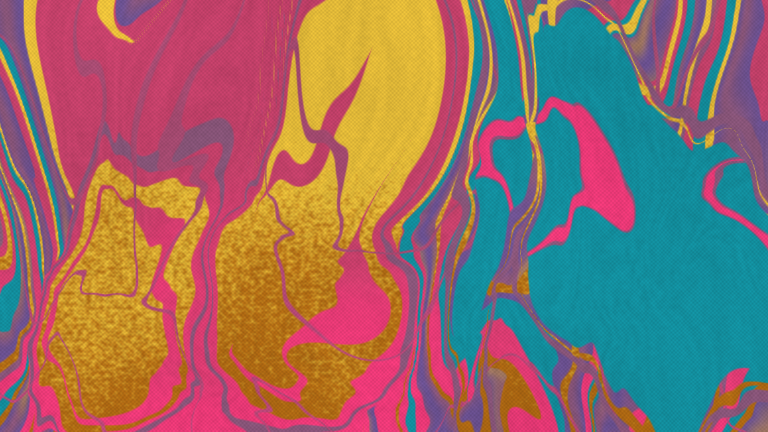
Reproduce this texture procedurally as a Shadertoy shader.

```glsl
// Poured acrylic paint on canvas: gold and teal pools in pink, with marbled mauve drips.
// Gradient noise shears the plane into downward flows; pools, rims and ribbons are
// distance bands in that sheared plane, finished with metallic grain and a canvas weave.

const vec3 DULL_PINK   = vec3(0.76, 0.25, 0.41);
const vec3 HOT_PINK    = vec3(0.91, 0.22, 0.46);
const vec3 TEAL        = vec3(0.07, 0.55, 0.61);
const vec3 MAUVE       = vec3(0.53, 0.33, 0.47);
const vec3 TAN         = vec3(0.62, 0.46, 0.37);
const vec3 DARK_GOLD   = vec3(0.67, 0.40, 0.07);
const vec3 BRIGHT_GOLD = vec3(0.89, 0.73, 0.22);

vec2 gradientAt(vec2 cell) {
    float h = fract(sin(dot(cell, vec2(127.1, 311.7))) * 43758.5);
    return vec2(cos(6.2832 * h), sin(6.2832 * h));
}

float gradientNoise(vec2 p) {
    vec2 i = floor(p), f = fract(p);
    vec2 u = f * f * f * (f * (f * 6.0 - 15.0) + 10.0);
    vec2 e = vec2(1.0, 0.0);
    float low  = mix(dot(gradientAt(i), f), dot(gradientAt(i + e), f - e), u.x);
    float high = mix(dot(gradientAt(i + e.yx), f - e.yx), dot(gradientAt(i + 1.0), f - 1.0), u.x);
    return mix(low, high, u.y);
}

// Repeated shear, stronger vertically so that the paint runs downward.
vec2 pour(vec2 p, float strength) {
    vec2 frequency = vec2(2.4, 1.3);
    for (int i = 0; i < 4; i++) {
        vec2 s = p * frequency + float(i) * 7.3;
        p += strength * vec2(0.6, 1.4) * vec2(gradientNoise(s), gradientNoise(s + 31.7));
        frequency *= 1.9;
        strength *= 0.5;
    }
    return p;
}

// Approximate signed distance to a leaning ellipse, positive inside.
float pool(vec2 p, vec2 centre, vec2 radius, float lean) {
    vec2 d = p - centre;
    d.x -= lean * d.y;
    return (1.0 - length(d / radius)) * radius.x;
}

float ink(float d) {
    float w = fwidth(d) + 0.0001;
    return smoothstep(-w, w, d);
}

float ribbon(float d, float halfWidth) {
    return ink(halfWidth - abs(d));
}

vec3 goldPaint(vec2 p) {
    float sheen = p.y + 0.45 * gradientNoise(p * vec2(3.0, 2.0) + 4.0);
    float grain = gradientNoise(p * vec2(95.0, 120.0)) + 0.6 * gradientNoise(p * 47.0);
    return mix(DARK_GOLD, BRIGHT_GOLD, smoothstep(0.1, 0.75, sheen + 0.3 * grain));
}

// Pink ground with striped drips; busy sets how much of it is marbled.
vec3 marbledGround(vec2 q, vec3 pink, vec3 gold, float busy) {
    float swirl = q.x + 0.35 * gradientNoise(q * vec2(2.6, 1.2) + 11.0);
    float phase = swirl * 36.0 + 2.5 * gradientNoise(q * vec2(5.0, 2.0) + 19.0);
    float smear = smoothstep(-0.05, 0.35, gradientNoise(q * vec2(9.0, 3.0) + 3.0));
    vec3 drip = mix(MAUVE, TAN, smear);
    drip = mix(drip, MAUVE * vec3(0.78, 0.95, 1.2), 0.5 + 0.5 * sin(phase * 2.3));
    vec3 c = mix(pink, drip, ink(sin(phase) - mix(1.1, -0.15, busy)));
    c = mix(c, TEAL, ink(sin(phase + 2.1) - mix(1.1, 0.8, busy)));
    return mix(c, gold, ink(sin(phase * 1.4 + 1.0) - mix(1.05, 0.88, busy)));
}

// Fine woven threads, slightly uneven.
float weave(vec2 p) {
    vec2 t = 690.0 * p + 2.0 * vec2(gradientNoise(p * 25.0), gradientNoise(p * 25.0 + 9.0));
    return sin(t.x) * sin(t.y) + 0.8 * gradientNoise(p * 85.0);
}

void mainImage(out vec4 fragColor, in vec2 fragCoord) {
    vec2 p = fragCoord / iResolution.y;
    vec2 q = pour(p, 0.3);
    vec3 gold = goldPaint(p);
    vec3 pink = mix(HOT_PINK, DULL_PINK, smoothstep(0.05, 0.65, p.y + 0.3 * gradientNoise(q * 3.0)));

    // Ground, calm between the gold pools and busy towards the sides
    float busy = smoothstep(0.15, 0.48, abs(q.x - 0.6));
    vec3 c = marbledGround(q, pink, gold, busy);

    // Gold pools with an inner pink arch and thin rims
    float goldEdge = max(pool(q, vec2(0.30, 0.36), vec2(0.21, 0.46), 0.12),
                         pool(q, vec2(0.76, 0.53), vec2(0.15, 0.64), 0.16));
    float wander = gradientNoise(q * vec2(4.0, 2.0) + 23.0);
    c = mix(c, pink, ink(goldEdge + 0.04));
    c = mix(c, MAUVE, ribbon(goldEdge + 0.028, 0.006 + 0.012 * wander));
    c = mix(c, gold, ink(goldEdge));
    c = mix(c, pink, ribbon(goldEdge - 0.04, 0.008 + 0.035 * wander));
    c = mix(c, mix(MAUVE, pink, 0.5), ribbon(wander - 0.08, 0.012));

    // Teal pools with a layered rim and pink tongues
    float tealEdge = max(pool(q, vec2(1.52, 0.48), vec2(0.30, 0.39), -0.1),
                         pool(q, vec2(1.12, 0.45), vec2(0.05, 0.60), 0.05));
    c = mix(c, MAUVE, ribbon(tealEdge + 0.035, 0.009));
    c = mix(c, gold, ribbon(tealEdge + 0.018, 0.004 + 0.01 * wander));
    c = mix(c, TEAL, ink(tealEdge));
    float tongue = gradientNoise(q * vec2(2.8, 2.2) + 41.0);
    float inTeal = ink(tealEdge);
    c = mix(c, MAUVE, inTeal * ribbon(tongue - 0.12, 0.05 + 0.08 * wander));
    c = mix(c, HOT_PINK, inTeal * ribbon(tongue - 0.12, 0.038 + 0.08 * wander));

    // Brushed gloss and canvas relief
    float gloss = gradientNoise(q * vec2(55.0, 14.0)) + gradientNoise(p * 2.0 + 6.0);
    c *= 1.0 + 0.06 * gloss + 0.055 * weave(p);
    fragColor = vec4(clamp(c, 0.0, 1.0), 1.0);
}
```
